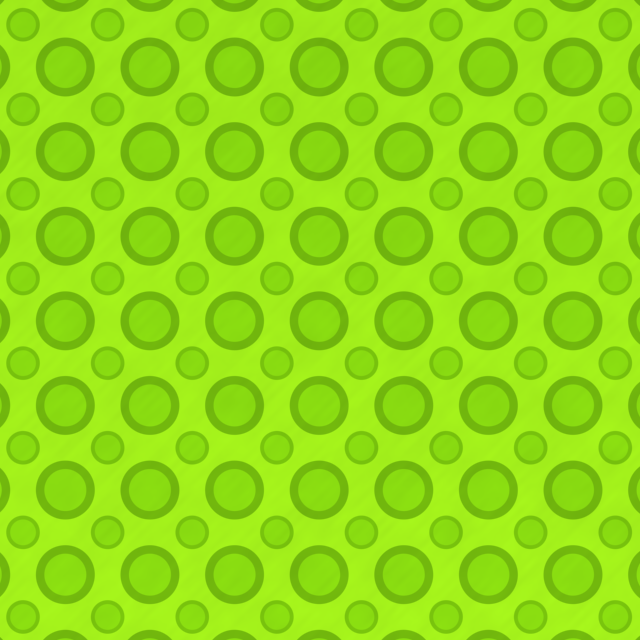
Write a three.js fragment shader that draws this pattern.

```glsl
varying vec2 vUv;

const float PERIOD = 0.1322;
const vec2 CENTER = vec2(0.4987);
const float LARGE_OUTER = 0.0460;
const float LARGE_INNER = 0.0328;
const float SMALL_OUTER = 0.0262;
const float SMALL_INNER = 0.0201;
const float SOFTNESS = 0.0013;

const vec3 GROUND = vec3(0.635, 0.935, 0.105);
const vec3 FILL = vec3(0.535, 0.855, 0.065);
const vec3 LARGE_RING = vec3(0.440, 0.710, 0.050);
const vec3 SMALL_RING = vec3(0.465, 0.755, 0.050);

const float SHADE_RANGE = 0.035;
const float MOTTLE = 0.045;
const float FIBER = 0.025;

float hash(vec2 p) {
  return fract(sin(dot(p, vec2(127.1, 311.7))) * 43758.5453);
}

float noise(vec2 p) {
  vec2 i = floor(p);
  vec2 f = fract(p);
  f = f * f * (3.0 - 2.0 * f);
  return mix(mix(hash(i), hash(i + vec2(1.0, 0.0)), f.x),
             mix(hash(i + vec2(0.0, 1.0)), hash(i + vec2(1.0)), f.x), f.y);
}

float fbm(vec2 p) {
  float sum = 0.0;
  float amplitude = 0.5;
  for (int i = 0; i < 4; i++) {
    sum += amplitude * noise(p);
    p = p * 2.03 + 17.3;
    amplitude *= 0.5;
  }
  return sum / 0.9375;
}

// Distance to the nearest point of a square lattice
float latticeDistance(vec2 p) {
  return length((fract(p / PERIOD + 0.5) - 0.5) * PERIOD);
}

float disc(float dist, float radius) {
  return 1.0 - smoothstep(radius - SOFTNESS, radius + SOFTNESS, dist);
}

void main() {
  vec2 p = vUv - CENTER;
  float large = latticeDistance(p);
  float small = latticeDistance(p - 0.5 * PERIOD);

  // Ringed dots, the small ones centred between the large ones
  vec3 color = GROUND;
  color = mix(color, LARGE_RING, disc(large, LARGE_OUTER));
  color = mix(color, FILL, disc(large, LARGE_INNER));
  color = mix(color, SMALL_RING, disc(small, SMALL_OUTER));
  color = mix(color, FILL, disc(small, SMALL_INNER));

  // Paper grain: cloudy mottling and faint diagonal fibers
  vec2 diagonal = vec2(vUv.x + vUv.y, vUv.y - vUv.x);
  float mottle = fbm(vUv * 22.0) - 0.5;
  float fiber = noise(diagonal * vec2(18.0, 90.0)) - 0.5;
  float shade = 1.0 + MOTTLE * mottle + FIBER * fiber;

  // Slightly brighter toward the bottom
  shade += SHADE_RANGE * (0.5 - vUv.y);

  gl_FragColor = vec4(color * shade, 1.0);
}
```
